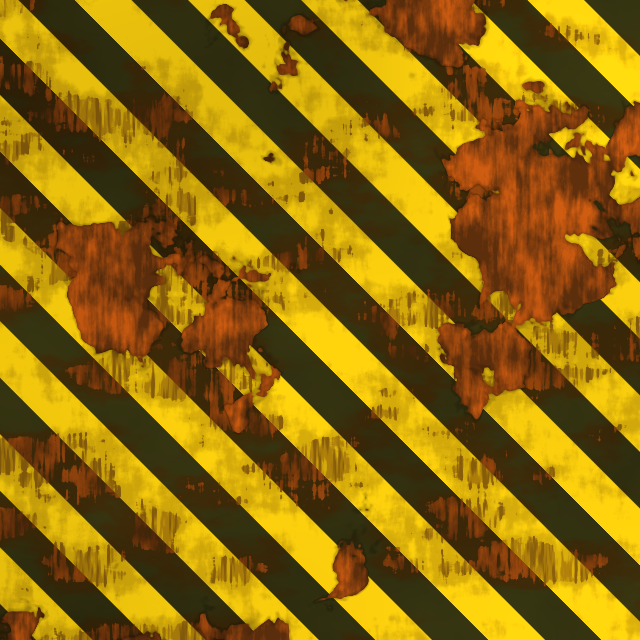
A Shadertoy shader for this texture:

```glsl
// Diagonal yellow and black hazard stripes, scuffed and eaten by ragged patches of rust.

float hash(vec2 p) {
    vec3 q = fract(p.xyx * 0.1031);
    q += dot(q, q.yzx + 33.33);
    return fract((q.x + q.y) * q.z);
}

float noise(vec2 p) {
    vec2 cell = floor(p), f = fract(p);
    f = f * f * (3.0 - 2.0 * f);
    return mix(mix(hash(cell), hash(cell + vec2(1, 0)), f.x),
               mix(hash(cell + vec2(0, 1)), hash(cell + vec2(1, 1)), f.x), f.y);
}

// Layered noise, normalised to the range 0 to 1
float fbm(vec2 p) {
    float sum = 0.0, total = 0.0, amp = 0.5;
    for (int i = 0; i < 6; i++) {
        sum += amp * noise(p);
        total += amp;
        amp *= 0.55;
        p = mat2(1.6, 1.2, -1.2, 1.6) * p + 17.3;
    }
    return sum / total;
}

void mainImage(out vec4 fragColor, in vec2 fragCoord) {
    vec2 p = fragCoord / iResolution.y;
    float pixel = 1.0 / iResolution.y;

    // Eight stripe pairs per unit, measured across the 45 degree bands
    float across = (p.x + p.y - 1.0) * 0.70711 * 8.0 + 0.338;
    float bandEdge = 0.25 - abs(fract(across) - 0.25);
    bandEdge = max(bandEdge, abs(fract(across) - 0.75) - 0.25);
    float yellowBand = smoothstep(-6.0 * pixel, 6.0 * pixel, bandEdge);

    // Shared surface detail: broad clouds, fine grain and vertical scratches
    float clouds = fbm(p * 3.5 + 41.0);
    float grain = fbm(p * vec2(70.0, 28.0) + 9.0);
    float scratches = noise(p * vec2(230.0, 22.0)) * 0.65
                    + noise(p * vec2(410.0, 55.0) + 5.0) * 0.35;

    // Wide, flat scuffs broken up by the scratches
    float scuffField = fbm(p * vec2(8.0, 17.0) + 63.0);
    float scuff = smoothstep(0.50, 0.68, scuffField);
    float scraped = smoothstep(0.42, 0.62, scuff * 0.62 + (scratches - 0.5) * 0.7 + (grain - 0.5) * 0.6);

    // Rust tones with a vertical grain and darker blotches
    float rustTone = 0.42 + (grain - 0.5) * 1.5 + (scratches - 0.5) * 0.6
                   + (fbm(p * 18.0 + 27.0) - 0.5) * 1.6;
    vec3 rust = mix(vec3(0.34, 0.17, 0.045), vec3(0.74, 0.33, 0.06), clamp(rustTone, 0.0, 1.0));

    // Yellow paint: clean, dulled, then scraped to ochre
    vec3 yellow = mix(vec3(0.97, 0.80, 0.05), vec3(0.81, 0.65, 0.04),
                      smoothstep(0.42, 0.58, scuffField * 0.7 + grain * 0.3));
    yellow = mix(yellow, vec3(0.63, 0.45, 0.04), scraped * 0.85);
    yellow = mix(yellow, vec3(0.42, 0.27, 0.04), scraped * smoothstep(0.5, 0.75, scratches) * 0.6);

    // Dark paint: olive black, browner around the scuffs
    vec3 dark = mix(vec3(0.19, 0.185, 0.06), vec3(0.22, 0.15, 0.03),
                    smoothstep(0.40, 0.58, scuffField));
    dark *= 0.75 + 0.5 * clouds;
    dark = mix(dark, rust * 0.85, scraped * 0.85);

    vec3 color = mix(dark, yellow, yellowBand);

    // Large rust patches with ragged, slightly shaded rims
    vec2 warp = vec2(noise(p * 22.0), noise(p * 22.0 + 80.0)) - 0.5;
    float rustField = fbm(p * 5.2 + warp * 0.12 + 12.0);
    color *= 1.0 - 0.22 * smoothstep(0.595, 0.622, rustField);
    float rim = smoothstep(0.622, 0.66, rustField);
    color = mix(color, rust * mix(0.82, 1.04, rim), smoothstep(0.618, 0.628, rustField));

    // Gentle uneven light over the whole plate
    color *= 0.9 + 0.2 * noise(p * 2.3 + 6.0);
    fragColor = vec4(clamp(color, 0.0, 1.0), 1.0);
}
```
